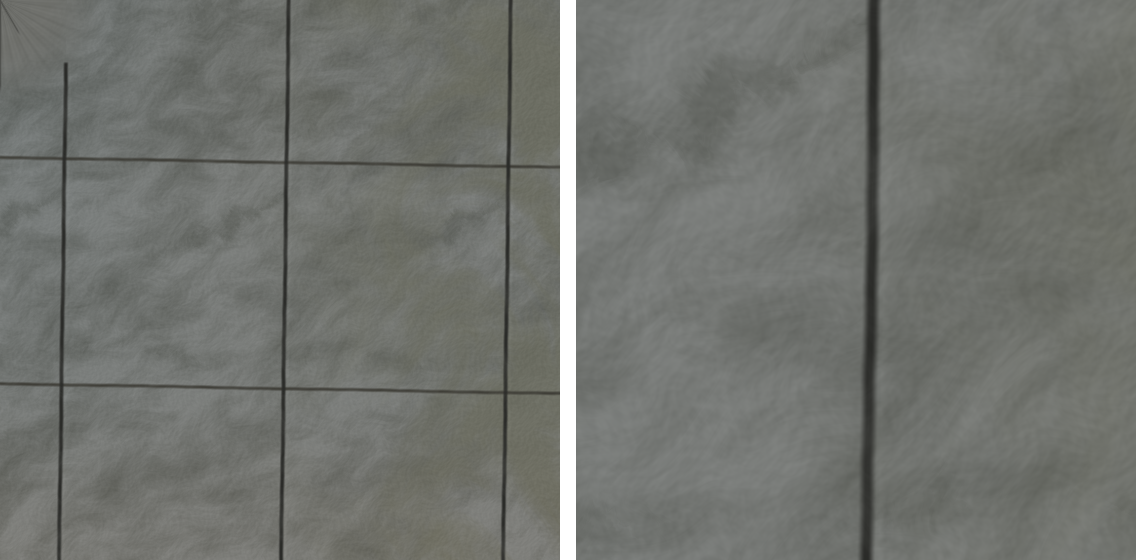
Left: the whole. Right: its middle third, enlarged.
Reproduce this texture procedurally as a three.js fragment shader.

```glsl
varying vec2 vUv;

const vec2 TILE_SIZE = vec2(0.3965, 0.404);
const vec2 GRID_ORIGIN = vec2(0.1055, 0.315);
const vec2 GRID_LEAN = vec2(0.0137, -0.0178);
const vec2 JOINT_HALF = vec2(0.0033, 0.0027);
const float JOINT_SOFT = 0.0026;
const float JOINT_TOP = 0.888;
const float GRAIN_SCALE = 105.0;
const float GRAIN_DEPTH = 0.021;
const float FAN_RADIUS = 0.21;
const float STONE_LEVEL = 0.70;
const float BROAD_GAIN = 0.42;
const float FINE_GAIN = 0.34;

const vec3 PALE = vec3(0.486, 0.496, 0.486);
const vec3 VEIN = vec3(0.372, 0.382, 0.362);
const vec3 OLIVE = vec3(0.420, 0.425, 0.375);
const vec3 JOINT_V = vec3(0.165, 0.167, 0.157);
const vec3 JOINT_H = vec3(0.235, 0.230, 0.205);

vec2 hash2(vec2 p) {
  p = vec2(dot(p, vec2(127.1, 311.7)), dot(p, vec2(269.5, 183.3)));
  return fract(sin(p) * 43758.5);
}

// Distance to the nearest scattered cell point
float cellular(vec2 p) {
  vec2 cell = floor(p);
  float nearest = 2.0;
  for (int y = -1; y <= 1; y++) {
    for (int x = -1; x <= 1; x++) {
      vec2 neighbour = cell + vec2(float(x), float(y));
      nearest = min(nearest, length(neighbour + hash2(neighbour) - p));
    }
  }
  return nearest;
}

// Slope of the cellular surface, as lit from the upper left
float emboss(vec2 p) {
  return cellular(p) - cellular(p + vec2(0.35, -0.3));
}

// Layered, warped sines, roughly -1 to 1
float clouds(vec2 p) {
  float sum = 0.0;
  float gain = 0.55;
  for (int i = 0; i < 6; i++) {
    p += 0.6 * sin(p.yx * 1.3 + float(i) * 2.1);
    sum += gain * sin(p.x) * sin(p.y + 1.0);
    p = mat2(1.36, 1.15, -1.15, 1.36) * p + 3.7;
    gain *= 0.66;
  }
  return sum;
}

// Soft smudge around a segment
float smudge(vec2 p, vec2 a, vec2 b, float radius) {
  vec2 ab = b - a;
  float t = clamp(dot(p - a, ab) / dot(ab, ab), 0.0, 1.0);
  float d = length(p - a - ab * t) / radius;
  return exp(-d * d);
}

float stroke(float d, float halfWidth) {
  return 1.0 - smoothstep(halfWidth - JOINT_SOFT, halfWidth + JOINT_SOFT, abs(d));
}

// Printed marble figure, the same on every tile
float marble(vec2 q) {
  q += 0.04 * vec2(clouds(q * 13.0), clouds(q * 13.0 + 5.0));
  float v = 0.65 * smudge(q, vec2(0.24, 0.49), vec2(0.62, 0.66), 0.045);
  v += 0.85 * smudge(q, vec2(0.62, 0.67), vec2(0.98, 0.84), 0.055);
  v += 0.85 * smudge(q, vec2(0.40, 0.13), vec2(0.66, 0.12), 0.050);
  v += 0.80 * smudge(q, vec2(0.03, 0.12), vec2(0.09, 0.17), 0.050);
  v += 0.60 * smudge(q, vec2(0.17, 0.19), vec2(0.31, 0.21), 0.035);
  v += 0.40 * smudge(q, vec2(0.72, 0.52), vec2(0.95, 0.56), 0.035);
  return v * (0.8 + 0.7 * clouds(q * 19.0 + 2.0));
}

void main() {
  vec2 p = vUv;
  vec2 wobble = 0.0004 * sin(p.yx * vec2(21.0, 17.0)) + 0.0002 * sin(p.yx * 117.0);
  vec2 grid = (p - GRID_ORIGIN - GRID_LEAN * p.yx + wobble) / TILE_SIZE;
  vec2 id = floor(grid);
  vec2 local = grid - id;
  vec2 jitter = hash2(id + 7.0);

  // Stone mottling and veins
  vec2 slant = mat2(0.88, -0.47, 0.47, 0.88) * p;
  float broad = clouds(slant * vec2(9.0, 17.0) + 1.3);
  float fine = clouds(slant * vec2(30.0, 50.0) + jitter * 6.0);
  float level = STONE_LEVEL + BROAD_GAIN * broad + FINE_GAIN * fine;
  level -= 0.26 * smoothstep(0.60, 1.0, p.y) * smoothstep(0.0, 0.4, p.x);
  vec3 color = mix(VEIN, PALE, clamp(level, 0.05, 1.0));
  float figure = marble(local) * (id.y < 0.0 ? 0.55 : 0.82 + 0.18 * jitter.x);
  color = mix(color, VEIN, clamp(figure, 0.0, 1.0) * 0.75);

  // Olive stain to the right, cool cast to the left
  float stain = smoothstep(0.40, 0.95, p.x) * (0.5 + 0.9 * clouds(p * 11.0 + 4.0));
  color = mix(color, OLIVE, clamp(stain, 0.0, 0.8));
  color += vec3(-0.010, 0.0, 0.008) * (1.0 - smoothstep(0.0, 0.5, p.x)) * p.y;
  color += vec3(0.012, 0.003, -0.003) * (1.0 - smoothstep(0.0, 0.35, p.y));

  // Irregular grain from two embossed layers
  vec2 g = p * GRAIN_SCALE + 0.5 * sin(p.yx * 90.0);
  color += GRAIN_DEPTH * (emboss(g) + 0.8 * emboss(g.yx * 1.83 + 9.0));

  // Streaked fan in the upper left corner
  vec2 corner = vec2(p.x, 1.0 - p.y);
  float r = length(corner);
  float angle = atan(corner.y, corner.x + 0.0001);
  float fan = 1.0 - smoothstep(FAN_RADIUS * 0.35, FAN_RADIUS, r);
  float streaks = sin(angle * 31.0 + sin(angle * 13.0)) + 0.6 * sin(angle * 77.0);
  color = mix(color, vec3(0.43, 0.43, 0.41) + 0.014 * streaks, fan * 0.8);
  float scratch = stroke((angle - 1.05) * r, 0.0008) * (1.0 - smoothstep(0.06, 0.075, r));
  scratch = max(scratch, stroke(p.x, 0.0015) * smoothstep(0.83, 0.85, p.y));
  color = mix(color, JOINT_V, scratch * 0.65);

  // Soft joints with worn stretches and a faint pale lip
  vec2 d = (local - floor(local + 0.5)) * TILE_SIZE;
  float first = 1.0 - step(0.3, p.x);
  float open = 1.0 - first * smoothstep(JOINT_TOP - 0.003, JOINT_TOP + 0.003, p.y);
  float wear = clamp(0.92 + 0.14 * clouds(p * 40.0), 0.0, 1.0);
  color += 0.018 * open * stroke(d.x - 0.0075, 0.0015);
  color = mix(color, JOINT_H, stroke(d.y, JOINT_HALF.y) * wear * 0.95);
  color = mix(color, JOINT_V, stroke(d.x, JOINT_HALF.x) * wear * open);

  gl_FragColor = vec4(clamp(color, 0.0, 1.0), 1.0);
}
```
